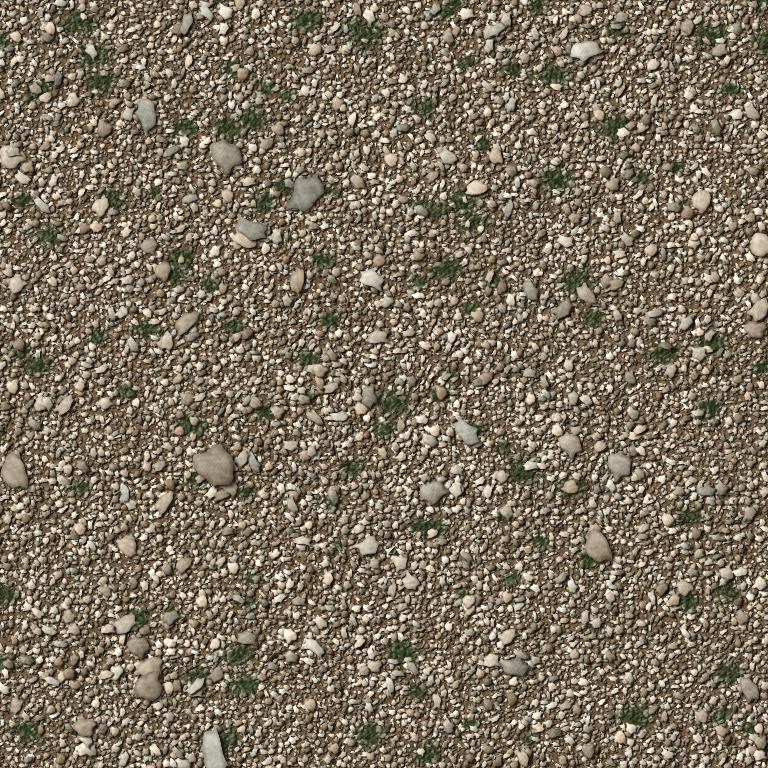
This texture is drawn by a WebGL 1 fragment shader. Its source:

```glsl
precision highp float;
// Dry gravel ground: angular pebbles scattered over grit, from fine to coarse.
// Each layer jitters one faceted stone per grid cell, lit from the upper left
// with a cast shadow; small ragged grass tufts grow between the stones.

uniform vec2 u_resolution;

const vec2 LIGHT_DIR = vec2(-0.8, 0.6);
const vec3 SOIL = vec3(0.34, 0.28, 0.21);
const vec3 WARM_TINT = vec3(0.06, 0.0, -0.07);
const vec3 GREY_TINT = vec3(0.0, 0.005, -0.03);
const vec3 GRASS_DARK = vec3(0.03, 0.09, 0.03);
const vec3 GRASS_LIGHT = vec3(0.25, 0.33, 0.20);
const vec3 SUNLIGHT_LIFT = vec3(0.047, 0.033, 0.018);
const float SUNLIGHT_GAIN = 1.15;

vec4 hash4(vec2 p) {
  vec4 h = fract(p.xyxy * vec4(0.1031, 0.1030, 0.0973, 0.1099));
  h += dot(h, h.wzxy + 33.33);
  return fract((h.xxyz + h.yzzw) * h.zywx);
}

mat2 rotation(float angle) {
  float c = cos(angle), s = sin(angle);
  return mat2(c, s, -s, c);
}

// Slow, irregular drift in -1..1 from layered sines.
float drift(vec2 p) {
  float a = sin(p.x + 1.7 * sin(p.y * 0.8)) * sin(p.y * 1.1 + 1.3 * sin(p.x * 0.7));
  float b = sin(p.x * 2.3 - p.y * 1.9 + 2.0 * sin(p.y * 1.6 + 0.5));
  return 0.6 * a + 0.4 * b;
}

// Chipped, skewed stone outline: 0 at the centre, 1 on the edge.
float stoneRadius(vec2 p, float aspect, float angle, float seed) {
  vec2 q = rotation(angle) * p;
  q.y /= aspect;
  q.x += (seed - 0.5) * 0.7 * q.y;
  q += 0.12 * sin(q.yx * 4.0 + seed * 6.28);
  float wedge = max(q.x, 0.87 * abs(q.y) - 0.4 * q.x);
  float facets = max(wedge, max(-q.x, 0.75 * q.y + 0.6 * q.x));
  return mix(facets, length(q), 0.25);
}

// Coverage of a shape from its normalised radius and edge softness.
float coverage(float r, float softness) {
  return 1.0 - smoothstep(1.0 - softness, 1.0 + softness, r);
}

// Lays one layer of stones and their shadows over the ground colour.
vec3 scatterStones(vec3 ground, vec2 uv, float count, float density, float relief,
                   vec2 toneRange, float greyness, float seed) {
  vec2 p = uv * count;
  vec2 cell = floor(p);
  float pixel = count / u_resolution.y;
  for (int j = -1; j <= 1; j++) {
    for (int i = -1; i <= 1; i++) {
      vec2 id = cell + vec2(float(i), float(j));
      vec4 place = hash4(id + seed);
      vec4 look = hash4(id + seed + 57.3);
      if (place.z > density) continue;

      float size = mix(0.32, 0.62, look.x * look.x);
      float aspect = mix(0.45, 0.9, look.w);
      float angle = place.w * 6.2832;
      vec2 d = (p - id - mix(vec2(0.1), vec2(0.9), place.xy)) / size;
      float softness = 0.75 * pixel / size;

      vec2 shadowPoint = d + LIGHT_DIR * 0.5 * relief;
      float shadowR = stoneRadius(shadowPoint, aspect, angle, look.z);
      ground *= 1.0 - 0.8 * coverage(shadowR, softness + 0.15);

      float r = stoneRadius(d, aspect, angle, look.z);
      float tone = mix(toneRange.x, toneRange.y, look.y);
      tone += 0.24 * relief * dot(d, LIGHT_DIR);
      tone -= 0.12 * smoothstep(0.65, 1.0, r);
      tone += 0.05 * drift(rotation(angle) * d * 3.0 + look.xy * 40.0);
      tone += 0.04 * drift(uv.yx * 410.0 + look.zw * 40.0);
      vec3 tint = mix(WARM_TINT, GREY_TINT, clamp(look.z + greyness, 0.0, 1.0));
      ground = mix(ground, vec3(tone) + tint, coverage(r, softness));
    }
  }
  return ground;
}

// Ragged grass tufts, broken up by fine blades.
vec3 growGrass(vec3 ground, vec2 uv, float count, float density) {
  vec2 p = uv * count;
  vec2 cell = floor(p);
  float mask = 0.0;
  for (int j = -1; j <= 1; j++) {
    for (int i = -1; i <= 1; i++) {
      vec2 id = cell + vec2(float(i), float(j));
      vec4 rnd = hash4(id + 211.0);
      vec2 d = p - id - rnd.xy;
      float r = length(d * vec2(0.85, 1.15)) / mix(0.2, 0.48, rnd.w);
      r += 0.45 * drift(d * 14.0 + rnd.xy * 30.0);
      mask = max(mask, step(rnd.z, density) * (1.0 - smoothstep(0.2, 1.3, r)));
    }
  }
  float blades = 0.5 + 0.5 * drift(uv * vec2(430.0, 310.0));
  vec3 grass = mix(GRASS_DARK, GRASS_LIGHT, blades * blades);
  return mix(ground, grass, 0.8 * mask);
}

void main() {
  vec2 uv = gl_FragCoord.xy / u_resolution.y;
  float patches = drift(uv * 17.0);
  vec3 color = SOIL * (1.0 + 0.35 * drift(uv * 520.0));

  color = scatterStones(color, uv, 155.0, 0.95, 0.9, vec2(0.32, 0.72), 0.0, 11.0);
  color = scatterStones(color, uv, 108.0, 0.74, 1.0, vec2(0.34, 0.76), -0.1, 37.0);
  color = growGrass(color, uv, 22.0, 0.25);
  color = scatterStones(color, uv, 70.0, 0.2 + 0.07 * patches, 0.8, vec2(0.38, 0.72), -0.1, 83.0);
  color = scatterStones(color, uv, 40.0, 0.07, 0.55, vec2(0.45, 0.66), 0.0, 131.0);
  color = scatterStones(color, uv, 22.0, 0.035, 0.4, vec2(0.45, 0.6), 0.2, 173.0);

  color = color * SUNLIGHT_GAIN * (1.0 + 0.04 * patches) + SUNLIGHT_LIFT;
  gl_FragColor = vec4(clamp(color, 0.0, 1.0), 1.0);
}
```
